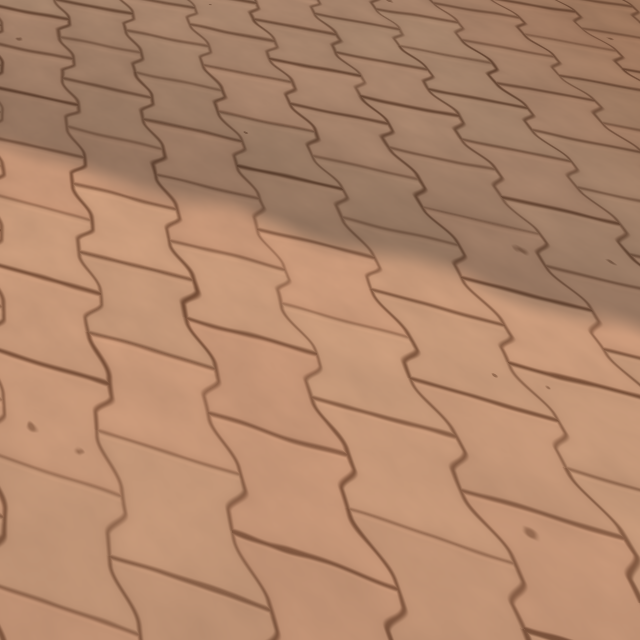
A Shadertoy shader for this texture:

```glsl
// Interlocking bone-shaped pavers seen in perspective, half in soft shade.
// The canvas is projected onto the ground plane, where staggered columns
// are cut by wavy side joints and straight cross joints, then worn by noise.

#define SUN_COLOR vec3(0.768, 0.587, 0.466)
#define SHADE_COLOR vec3(0.622, 0.493, 0.402)
#define JOINT_TINT vec3(0.60, 0.515, 0.45)
#define JOINT_WIDTH 0.021
#define JOINT_SOFTNESS 0.0034
#define WAVE_DEPTH 0.085
#define SHADE_SOFTNESS 0.024
#define TONE_VARIATION 0.022
#define SPECK_CHANCE 0.06

float hash(vec2 p) {
    vec3 q = fract(vec3(p.xyx) * 0.1031);
    q += dot(q, q.yzx + 33.33);
    return fract((q.x + q.y) * q.z);
}

float noise(vec2 p) {
    vec2 i = floor(p), f = fract(p);
    f = f * f * (3.0 - 2.0 * f);
    return mix(mix(hash(i), hash(i + vec2(1, 0)), f.x),
               mix(hash(i + vec2(0, 1)), hash(i + vec2(1, 1)), f.x), f.y);
}

float fbm(vec2 p) {
    float sum = 0.0, amp = 0.5;
    for (int i = 0; i < 4; i++) {
        sum += amp * noise(p);
        p = p * 2.03 + 17.0;
        amp *= 0.5;
    }
    return sum;
}

// Maps the canvas (y downward) to ground units: x = columns, y = rows.
vec2 toGround(vec2 p) {
    mat2 m = mat2(0.1448 + 0.0285 * p.x, 0.0277 + 0.0285 * p.y,
                  0.0913 * p.x, 0.0788 + 0.0913 * p.y);
    return inverse(m) * (p - vec2(0.3542, 0.3971)) + vec2(2.5, 0.0);
}

// Sideways shift of a column boundary along one paver length.
float wave(float along) {
    float w = fract(along);
    float bulge = smoothstep(0.06, 0.44, w) - smoothstep(0.62, 0.84, w);
    return WAVE_DEPTH * (2.0 * bulge - 1.0);
}

// Soft coverage of a joint; distance and half width in canvas units.
float jointMask(float dist, float halfWidth) {
    return 1.0 - smoothstep(max(halfWidth - JOINT_SOFTNESS, 0.0),
                            halfWidth + JOINT_SOFTNESS, dist);
}

void mainImage(out vec4 fragColor, in vec2 fragCoord) {
    vec2 p = fragCoord / iResolution.xy;
    p.y = 1.0 - p.y;
    vec2 g = toGround(p);
    float depth = 1.0 - 0.0285 * (g.x - 2.5) - 0.0913 * g.y;
    vec2 scale = vec2(0.1448 + 0.0285 * p.x, 0.0788 + 0.0913 * p.y) / depth;

    // Slight unevenness of the laid edges
    vec2 laid = g + 0.04 * (vec2(noise(g * 3.0), noise(g * 2.3 + 40.0)) - 0.5);

    // Wavy joint between columns
    float edge = floor(laid.x + 0.5);
    float along = laid.y - 0.5 * mod(edge, 2.0);
    float side = laid.x - edge - wave(along);
    float slope = (wave(along + 0.01) - wave(along - 0.01)) / 0.02;
    float sideDist = abs(side) * scale.x / sqrt(1.0 + 1.5 * slope * slope);

    // Straight cross joint inside the staggered column
    float column = side < 0.0 ? edge - 1.0 : edge;
    float row = laid.y - 0.5 * mod(column, 2.0);
    float nearest = floor(row + 0.5);
    float cross = row - nearest;
    float crossDist = abs(cross) * scale.y;
    vec2 paver = vec2(column, floor(row)) + 50.0;

    // Each joint has its own width and darkness
    float crossAge = hash(vec2(column, nearest) + 91.0);
    float sideAge = 0.65 * noise(vec2(edge * 7.3, along * 1.6) + 60.0)
                  + 0.35 * hash(vec2(edge, floor(along)) + 130.0);
    float wear = 0.7 + 0.6 * noise(g * 6.0 + 20.0);
    float crossLine = jointMask(crossDist, JOINT_WIDTH * scale.y * (0.55 + 0.6 * crossAge) * wear)
                    * (0.35 + 0.55 * crossAge);
    float sideLine = jointMask(sideDist, JOINT_WIDTH * scale.x * (0.4 + 0.7 * sideAge) * wear)
                   * (0.35 + 0.6 * sideAge);
    float joint = min(max(crossLine, sideLine), 1.0);
    float nearJoint = exp(-min(crossDist, sideDist) / 0.006);

    // Sun and shade, split by a soft slanted border
    float border = p.y - 0.228 - 0.290 * p.x + 0.008 * sin(p.x * 21.0)
                 + 0.012 * (noise(p * 14.0) - 0.5);
    float sun = smoothstep(-SHADE_SOFTNESS, SHADE_SOFTNESS, border);
    vec3 shade = SHADE_COLOR * mix(1.05, 0.93, smoothstep(-0.28, 0.0, border));
    shade *= mix(vec3(1), vec3(0.94, 0.88, 0.83), smoothstep(0.55, 1.1, p.x - p.y));
    vec3 lit = SUN_COLOR * mix(1.02, 0.975, smoothstep(0.05, 0.65, border));
    vec3 color = mix(shade, lit, sun);

    // Tone per paver and blotches
    float tone = hash(paver) - 0.5;
    color *= 1.0 + TONE_VARIATION * 2.0 * tone + 0.10 * (fbm(g * 2.6) - 0.47);
    color.r *= 1.0 + 0.025 * (hash(paver + 7.0) - 0.5);

    // Rare dark specks, one possible per ground cell
    vec2 cell = floor(g * 2.0) + 80.0;
    vec2 center = 0.3 + 0.4 * vec2(hash(cell + 3.0), hash(cell + 9.0));
    float radius = 0.03 + 0.07 * hash(cell + 15.0);
    float speck = length(fract(g * 2.0) - center) + 0.07 * (noise(g * 22.0) - 0.5);
    speck = (1.0 - smoothstep(radius * 0.2, radius * 1.6, speck)) * step(hash(cell), SPECK_CHANCE);

    // Joint dirt, a pale lip under cross joints, then the gaps
    color *= 1.0 - vec3(0.06, 0.08, 0.09) * nearJoint;
    color *= 1.0 + 0.03 * step(0.0, cross) * exp(-pow((crossDist - 0.008) / 0.003, 2.0));
    color *= mix(vec3(1), JOINT_TINT, max(joint, 0.6 * speck));
    fragColor = vec4(color, 1.0);
}
```
